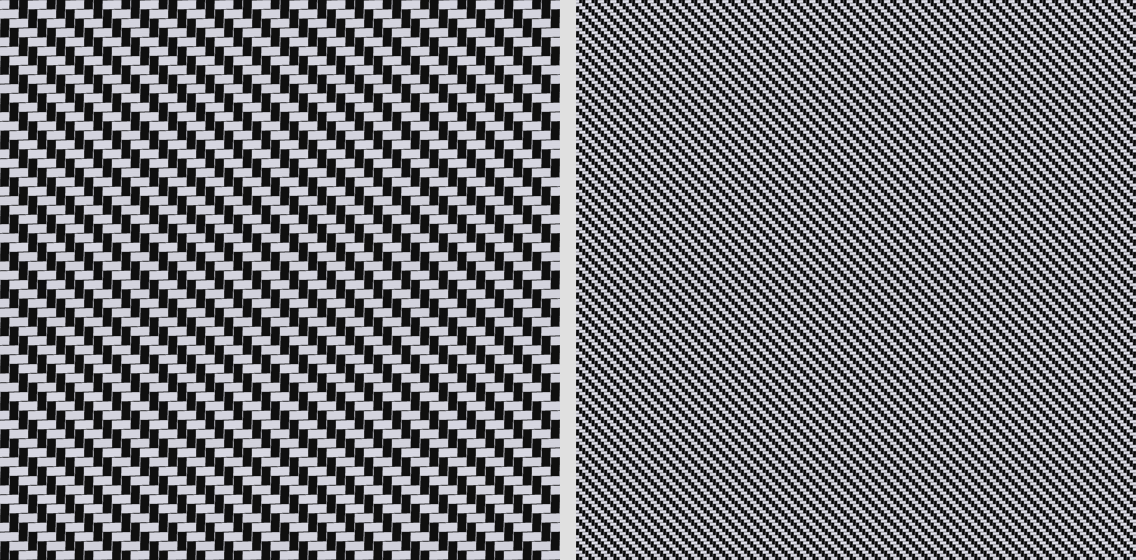
Left: one tile. Right: repeated 3 by 3.
This pattern is drawn by a WebGL 1 fragment shader. Its source:

```glsl
precision highp float;

uniform vec2 u_resolution;

#define THREADS 60.0        // threads each way, a multiple of the twill period
#define TWILL 4.0           // over two, under two
#define HALF_WIDTH 0.474    // half a thread, in units of the pitch
#define SWAY 0.024          // sideways drift along each float
#define FIBRES 5.0          // fine ridges across one thread
#define FIBRE_DEPTH 0.01
#define TONE_SPREAD 0.035   // brightness change from thread to thread
#define WARP_COLOR vec3(0.06, 0.06, 0.06)
#define WEFT_COLOR vec3(0.83, 0.83, 0.87)
#define SAMPLES 6
#define FILTER_WIDTH 1.25   // smoothing footprint in output samples

const float TAU = 6.2831853;

float hash(float n) {
    return fract(sin(n * 12.9898 + 4.1) * 437.585);
}

// Thread colour with lengthwise fibres and a tone of its own
vec3 threadColor(vec3 base, float across, float id) {
    float fibre = FIBRE_DEPTH * cos(TAU * FIBRES * across);
    float tone = TONE_SPREAD * (hash(id) - 0.5);
    return base * (1.0 + fibre + tone);
}

// Twill colour at a point measured in thread pitches
vec3 weave(vec2 p) {
    p = mod(p, THREADS);
    vec2 cell = floor(p);
    vec2 local = p - cell - 0.5;
    bool warpOnTop = mod(cell.x + cell.y, TWILL) < 2.0;

    // Each thread leans along its visible float and returns while hidden
    float warpSway = SWAY * sin(TAU / TWILL * (p.y + cell.x - 1.0));
    float weftSway = SWAY * sin(TAU / TWILL * (p.x + cell.y - 3.0));
    float warpAcross = local.x - warpSway;
    float weftAcross = local.y - weftSway;
    bool onWarp = abs(warpAcross) < HALF_WIDTH;
    bool onWeft = abs(weftAcross) < HALF_WIDTH;

    // The thread below shows through the gaps beside the upper one
    bool showWeft = onWeft && !(warpOnTop && onWarp);
    return showWeft
        ? threadColor(WEFT_COLOR, weftAcross, cell.y + THREADS)
        : threadColor(WARP_COLOR, warpAcross, cell.x);
}

void main() {
    // Average a grid of samples around the centre to smooth every edge
    vec3 sum = vec3(0.0);
    for (int j = 0; j < SAMPLES; j++) {
        for (int i = 0; i < SAMPLES; i++) {
            vec2 spread = (vec2(float(i), float(j)) + 0.5) / float(SAMPLES) - 0.5;
            vec2 point = gl_FragCoord.xy + FILTER_WIDTH * spread;
            sum += weave(point / u_resolution * THREADS);
        }
    }
    gl_FragColor = vec4(sum / float(SAMPLES * SAMPLES), 1.0);
}
```
